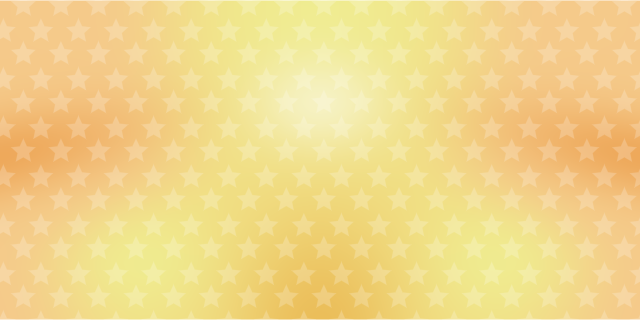
This background is drawn by a Shadertoy shader. Its source:

```glsl
const float PI = 3.14159265;

// Star lattice, in canvas heights
const vec2  PITCH        = vec2(0.1174, 0.1521);
const vec2  FIRST_STAR   = vec2(0.0104, 0.1421);
const vec2  ROW_SHIFT    = vec2(0.0625, -0.0711);
const float STAR_RADIUS  = 0.040;
const float INNER_RATIO  = 0.48;
const float STAR_OPACITY = 0.21;
const float EDGE_WIDTH   = 0.0026;
const float EDGE_OPACITY = 0.5;

// Background colours
const vec3 YELLOW = vec3(0.945, 0.875, 0.520);
const vec3 PEACH  = vec3(0.960, 0.790, 0.540);
const vec3 LEMON  = vec3(0.938, 0.930, 0.570);
const vec3 CREAM  = vec3(0.968, 0.955, 0.800);
const vec3 ORANGE = vec3(0.930, 0.650, 0.340);
const vec3 GOLD   = vec3(0.920, 0.735, 0.340);

// Soft elliptical spot, 1 at its centre
float glow(vec2 p, vec2 centre, vec2 radius) {
    vec2 d = (p - centre) / radius;
    return exp(-dot(d, d));
}

// Signed distance to the edge lines of an upright five-pointed star
float starDistance(vec2 p) {
    float sector = PI / 5.0;
    float angle = mod(atan(p.x, p.y) + sector, 2.0 * sector) - sector;
    vec2 q = length(p) * vec2(cos(angle), abs(sin(angle)));
    vec2 tip = vec2(STAR_RADIUS, 0.0);
    vec2 notch = STAR_RADIUS * INNER_RATIO * vec2(cos(sector), sin(sector));
    vec2 edge = notch - tip;
    return dot(q - tip, normalize(vec2(edge.y, -edge.x)));
}

// Star in the nearest cell of a rectangular lattice
float starLattice(vec2 p) {
    vec2 cell = (fract(p / PITCH + 0.5) - 0.5) * PITCH;
    return starDistance(cell);
}

// Mirrored blend of warm spots; s.x is the distance from the centre line
vec3 background(vec2 s) {
    float lower = 1.0 - smoothstep(0.15, 0.50, s.y);
    float sideStart = mix(0.22, 0.52, lower);
    vec3 colour = mix(YELLOW, PEACH, smoothstep(sideStart, sideStart + 0.48, s.x));
    colour = mix(colour, LEMON, 0.90 * glow(s, vec2(0.0, 1.0), vec2(0.38, 0.42)));
    colour = mix(colour, LEMON, 0.85 * glow(s, vec2(0.54, 0.18), vec2(0.26, 0.18)));
    colour = mix(colour, GOLD, 0.95 * glow(s, vec2(0.0, -0.04), vec2(0.27, 0.36)));

    // The orange band rises towards the centre
    float bandHeight = 0.51 + 0.20 * (1.0 - s.x);
    colour = mix(colour, ORANGE, 0.92 * glow(s, vec2(1.02, bandHeight), vec2(0.44, 0.13)));
    return mix(colour, CREAM, 0.85 * glow(s, vec2(0.0, 0.68), vec2(0.21, 0.15)));
}

void mainImage(out vec4 fragColor, in vec2 fragCoord) {
    vec2 p = fragCoord / iResolution.y;
    float pixel = 1.0 / iResolution.y;
    float halfWidth = 0.5 * iResolution.x / iResolution.y;
    vec3 colour = background(vec2(abs(p.x - halfWidth), p.y));

    // Two interleaved lattices give the staggered rows
    vec2 q = p - FIRST_STAR;
    float d = min(starLattice(q), starLattice(q - ROW_SHIFT));
    float star = 1.0 - smoothstep(-0.75 * pixel, 0.75 * pixel, d);
    colour = mix(colour, vec3(1.0), STAR_OPACITY * star);

    // Thin pale line along the top and bottom
    float border = min(p.y, 1.0 - p.y) - EDGE_WIDTH;
    float line = 1.0 - smoothstep(-0.5 * pixel, 0.5 * pixel, border);
    colour = mix(colour, vec3(1.0), EDGE_OPACITY * line);

    fragColor = vec4(colour, 1.0);
}
```
